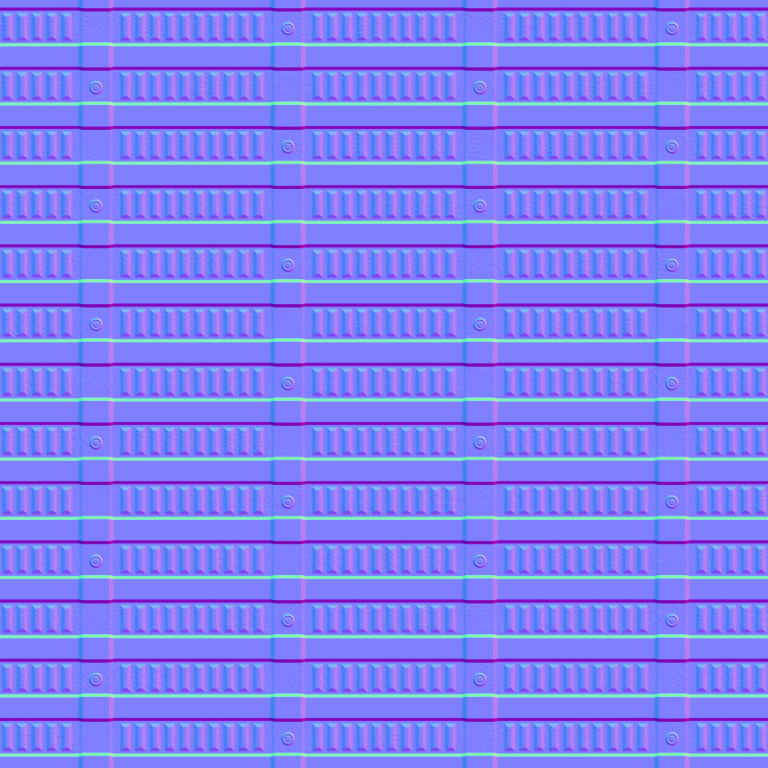
A three.js fragment shader for this texture map:

```glsl
varying vec2 vUv;

// Lengths are in column widths
const float COLUMNS = 4.0;
const float ROW_PITCH = 0.3083;
const float ROW_ORIGIN = 2.0099;
const float SLOT_HALF = 0.093;
const float BAR_RAMP = 0.009;
const float BAR_HEIGHT = 0.030;
const float COLLAR_FLARE = 0.004;
const float POST_HALF = 0.080;
const float POST_RAMP = 0.018;
const float POST_HEIGHT = 0.012;
const float PLATE_HEIGHT = 0.0035;
const float RIBS_PER_COLUMN = 13.0;
const vec2 RIB_HALF = vec2(0.019, 0.063);
const float RIB_RAMP = 0.013;
const float RIB_HEIGHT = 0.009;
const float BOLT_DROP = 0.008;
const float BOLT_RADIUS = 0.031;
const float BOLT_HEIGHT = 0.006;
const float GROOVE_RADIUS = 0.018;
const float GROOVE_DEPTH = 0.003;
const float GRAIN_SCALE = 85.0;
const float GRAIN_HEIGHT = 0.0011;
const float SAMPLE_STEP = 0.003;

float hash(vec2 p) {
  return fract(sin(dot(p, vec2(127.1, 311.7))) * 43758.5453);
}

float noise(vec2 p) {
  vec2 i = floor(p);
  vec2 f = fract(p);
  f = f * f * (3.0 - 2.0 * f);
  return mix(mix(hash(i), hash(i + vec2(1.0, 0.0)), f.x),
             mix(hash(i + vec2(0.0, 1.0)), hash(i + 1.0), f.x), f.y);
}

// 1 inside the edge, 0 outside, with a soft ramp
float inside(float edge, float ramp, float d) {
  return 1.0 - smoothstep(edge - ramp, edge + ramp, d);
}

float boxDistance(vec2 p, vec2 halfSize) {
  vec2 d = abs(p) - halfSize;
  return length(max(d, 0.0)) + min(max(d.x, d.y), 0.0);
}

float ribs(vec2 p) {
  float index = floor(p.x * RIBS_PER_COLUMN + 0.5);
  vec2 q = vec2(p.x - index / RIBS_PER_COLUMN, p.y);
  float betweenPosts = step(1.5, abs(index));
  return betweenPosts * inside(0.0, RIB_RAMP, boxDistance(q, RIB_HALF));
}

float bolt(vec2 p) {
  float r = length(p + vec2(0.0, BOLT_DROP));
  float groove = inside(0.003, 0.003, abs(r - GROOVE_RADIUS));
  return BOLT_HEIGHT * inside(BOLT_RADIUS, 0.006, r) - GROOVE_DEPTH * groove;
}

float surfaceHeight(vec2 p) {
  vec2 grid = vec2(p.x, (p.y - ROW_ORIGIN) / ROW_PITCH + 0.5);
  vec2 cell = floor(grid);
  vec2 q = (fract(grid) - 0.5) * vec2(1.0, ROW_PITCH);

  // Raised bars, flared where the posts wrap them
  float post = inside(POST_HALF, POST_RAMP, abs(q.x));
  float plate = inside(POST_HALF, POST_RAMP * 0.5, abs(q.x));
  float slot = inside(SLOT_HALF - COLLAR_FLARE * post, BAR_RAMP, abs(q.y));
  float height = mix(BAR_HEIGHT + POST_HEIGHT * post, PLATE_HEIGHT * plate, slot);

  // Ribs in the slots, bolts on alternate posts
  height += RIB_HEIGHT * ribs(q) * slot;
  height += bolt(q) * mod(cell.x + cell.y, 2.0);

  // Uneven grain, absent from the clean bars
  float wear = smoothstep(0.25, 0.85, noise(p * 13.0));
  float grain = noise(p * GRAIN_SCALE) * (0.25 + 0.75 * wear);
  return height + GRAIN_HEIGHT * grain * max(slot, 0.3 * post);
}

void main() {
  vec2 p = vUv * COLUMNS;
  vec2 e = vec2(SAMPLE_STEP, 0.0);
  vec2 slope = vec2(surfaceHeight(p + e.xy) - surfaceHeight(p - e.xy),
                    surfaceHeight(p + e.yx) - surfaceHeight(p - e.yx)) / (2.0 * SAMPLE_STEP);
  vec3 normal = normalize(vec3(-slope, 1.0));
  gl_FragColor = vec4(normal * 0.5 + 0.5, 1.0);
}
```
